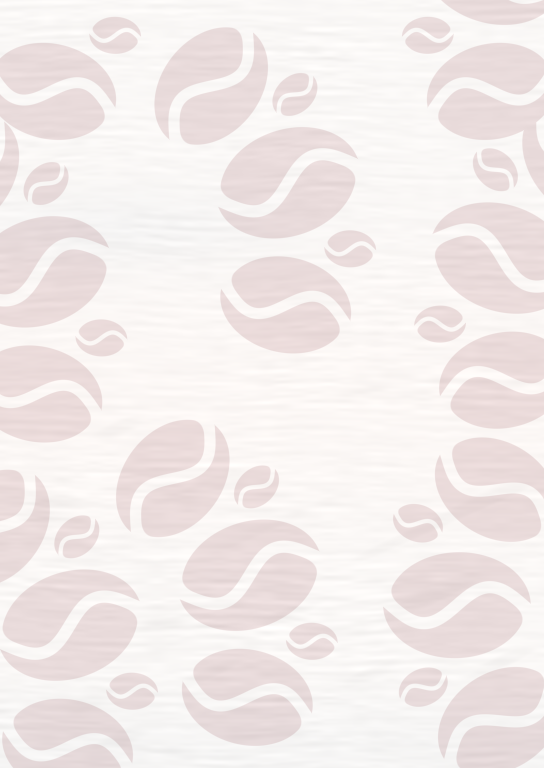
Reproduce this pattern procedurally as a Shadertoy shader.

```glsl
// Pale pink coffee beans in scattered sprigs over whitewashed, finely grained wood.
#define WOOD_COLOUR vec3(0.980, 0.972, 0.966)
#define BEAN_COLOUR vec3(0.912, 0.858, 0.858)
#define GRAIN_STRENGTH 0.045
#define GRAIN_SCALE vec2(14.0, 150.0)
#define BEAN_ASPECT 0.74
#define GROOVE_BEND 0.25
#define GROOVE_FREQ 3.4
#define GROOVE_HALF 0.085
#define HORN_SHIFT 0.03

// One sprig: offset, half length and angle of each bean
const vec4 BEANS[5] = vec4[5](
    vec4(-0.100, 0.126, 0.0858, 0.925),
    vec4(0.009, 0.115, 0.0325, 0.785),
    vec4(0.0, 0.0, 0.0932, 0.314),
    vec4(0.081, -0.086, 0.0326, -0.07),
    vec4(-0.003, -0.159, 0.0840, -0.262));

// Sprigs: centre, rotation and handedness
const vec4 SPRIGS[8] = vec4[8](
    vec4(0.375, 0.762, 0.0, 1.0),
    vec4(0.325, 0.251, 0.0, 1.0),
    vec4(0.091, 0.186, 0.0, 1.0),
    vec4(0.051, 0.646, 0.0, 1.0),
    vec4(0.638, 1.040, 0.0, -1.0),
    vec4(0.654, 0.664, 0.0, -1.0),
    vec4(0.595, 0.212, 2.83, 1.0),
    vec4(0.069, 1.040, 0.0, 1.0));

float hash(vec2 p) {
    p = fract(p * vec2(0.1031, 0.1137));
    p += dot(p, p.yx + 33.33);
    return fract((p.x + p.y) * p.x * 7.31);
}

float noise(vec2 p) {
    vec2 i = floor(p), f = fract(p);
    f = f * f * (3.0 - 2.0 * f);
    return mix(mix(hash(i), hash(i + vec2(1, 0)), f.x),
               mix(hash(i + vec2(0, 1)), hash(i + vec2(1, 1)), f.x), f.y);
}

// Turns p by minus the given angle
vec2 unrotate(vec2 p, float angle) {
    float c = cos(angle), s = sin(angle);
    return vec2(c * p.x + s * p.y, c * p.y - s * p.x);
}

// Two point-symmetric horned lobes parted by an S-shaped groove
float beanDistance(vec2 p) {
    p *= p.y > GROOVE_BEND * sin(GROOVE_FREQ * p.x) ? 1.0 : -1.0;
    vec2 axes = vec2(1.0, BEAN_ASPECT);
    vec2 e = (p - vec2(HORN_SHIFT, 0.0)) / axes;
    float k = length(e);
    float rim = k * (k - 1.0) / max(length(e / axes), 0.001);
    float slope = GROOVE_BEND * GROOVE_FREQ * cos(GROOVE_FREQ * p.x);
    float rise = p.y - GROOVE_BEND * sin(GROOVE_FREQ * p.x);
    float groove = GROOVE_HALF - rise / sqrt(1.0 + slope * slope);
    // Round the blunt end, keep the horn sharp
    float blend = 0.002 + 0.16 * (1.0 - smoothstep(-0.7, 0.2, p.x));
    float h = max(blend - abs(rim - groove), 0.0);
    return max(rim, groove) + h * h / (4.0 * blend);
}

float allBeans(vec2 p) {
    float d = 1.0;
    for (int s = 0; s < 8; s++) {
        vec4 sprig = SPRIGS[s];
        vec2 q = unrotate(p - sprig.xy, sprig.z);
        q.x *= sprig.w;
        // The last sprig shows only its lower beans
        for (int i = (s == 7 ? 3 : 0); i < 5; i++) {
            vec4 bean = BEANS[i];
            vec2 local = unrotate(q - bean.xy, bean.w) / bean.z;
            if (i < 2) local.y = -local.y;
            d = min(d, beanDistance(local) * bean.z);
        }
    }
    return d;
}

// Embossed horizontal fibres, broken up by slower variation
float woodGrain(vec2 p) {
    p.y += 0.008 * noise(p * vec2(7.0, 5.0));
    vec2 g = p * GRAIN_SCALE;
    float emboss = noise(g) - noise(g + vec2(0.1, 0.55));
    float fine = noise(g * vec2(3.5, 1.8) + 19.0) - 0.5;
    float patches = 0.5 + noise(p * vec2(5.0, 16.0) + 7.0);
    return (emboss * 0.7 + fine * 0.45) * patches;
}

void mainImage(out vec4 fragColor, in vec2 fragCoord) {
    vec2 p = fragCoord / iResolution.y;
    float pixel = 0.75 / iResolution.y;

    // Wood tone with a warm middle and cooler worn areas
    vec3 wood = WOOD_COLOUR;
    vec2 worn = (p - vec2(0.16, 0.70)) / vec2(0.20, 0.05);
    float cool = exp(-dot(worn, worn)) + 0.7 * (1.0 - smoothstep(0.02, 0.15, p.y));
    float warm = exp(-pow((p.y - 0.48) / 0.2, 2.0));
    wood -= cool * vec3(0.026, 0.019, 0.014);
    wood += warm * vec3(0.008, -0.001, -0.004);

    // Faint slanted scratches in the lower half
    float scratch = noise(vec2(p.x + p.y, (p.y - 0.45 * p.x) * 32.0) * vec2(5.0, 1.0));
    wood -= 0.018 * smoothstep(0.78, 0.95, scratch) * (1.0 - smoothstep(0.45, 0.65, p.y));

    float cover = 1.0 - smoothstep(-pixel, pixel, allBeans(p));
    vec3 colour = mix(wood, BEAN_COLOUR * wood / WOOD_COLOUR, cover);
    colour += GRAIN_STRENGTH * woodGrain(p);
    fragColor = vec4(clamp(colour, 0.0, 1.0), 1.0);
}
```
